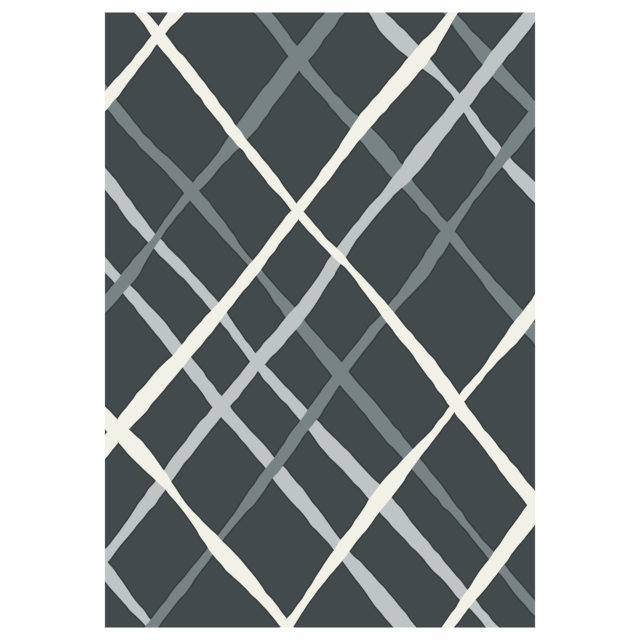
A Shadertoy shader for this pattern:

```glsl
#define PANEL_HALF vec2(0.336, 0.4805)
#define FALL_SLOPE 1.19
#define RISE_SLOPE 1.27
#define FALL_STEP 0.181
#define RISE_STEP 0.242
#define HALF_WIDTH 0.0098
#define WIDTH_VARIATION 0.009
#define WANDER 0.012
#define ROUGHNESS 0.0016
#define RIM_WIDTH 0.0016

const vec3 PAPER = vec3(0.995);
const vec3 SLATE = vec3(0.262, 0.292, 0.300);
const vec3 RIM = vec3(0.220, 0.242, 0.250);
const vec3 STEEL = vec3(0.470, 0.512, 0.524);
const vec3 SILVER = vec3(0.748, 0.770, 0.774);
const vec3 IVORY = vec3(0.945, 0.947, 0.910);

// Tone of each stroke, falling ones first: 0 steel, 1 silver, 2 ivory
const int FALL_COUNT = 9;
const int STROKES = 16;
const int TONES[STROKES] = int[](0, 1, 0, 2, 0, 1, 1, 2, 1, 2, 0, 2, 1, 0, 2, 2);

float hash(float n) {
    return fract(sin(n * 12.9898) * 43758.5453);
}

// Smooth one-dimensional noise, centred on zero
float noise(float x) {
    float cell = floor(x), f = fract(x);
    return mix(hash(cell), hash(cell + 1.0), f * f * (3.0 - 2.0 * f)) - 0.5;
}

// Signed distance to the ragged edge of one brush stroke
float strokeDistance(vec2 p, int index) {
    bool rising = index >= FALL_COUNT;
    float i = float(rising ? index - FALL_COUNT : index);
    float seed = float(index) * 101.0;

    // Uneven spacing and a slight tilt
    float height = rising ? 0.762 - RISE_STEP * i - 0.078 * sin(1.15 * i)
                          : 0.716 - FALL_STEP * i + 0.052 * cos(1.2566 * (i - 1.0));
    float slope = (rising ? -RISE_SLOPE : FALL_SLOPE) + 0.1 * (hash(seed + 5.0) - 0.5);
    vec2 normal = normalize(vec2(slope, 1.0));
    float across = dot(p - vec2(0.0, height), normal);
    float along = dot(p, vec2(normal.y, -normal.x));

    // Wandering centre, swelling width, rough sides
    across += WANDER * noise(along * 7.0 + seed);
    float halfWidth = HALF_WIDTH + WIDTH_VARIATION * noise(along * 9.0 + seed + 31.3);
    halfWidth += ROUGHNESS * noise(along * 75.0 + seed + 300.0 * sign(across));
    halfWidth += ROUGHNESS * noise(along * 32.0 + seed - 200.0 * sign(across));
    return abs(across) - halfWidth;
}

void mainImage(out vec4 fragColor, in vec2 fragCoord) {
    float unit = min(iResolution.x, iResolution.y);
    vec2 p = (fragCoord - 0.5 * iResolution.xy) / unit;
    float soft = 0.8 / unit;

    // Grey strokes in layers, ivory ones gathered to go on top
    vec4 strokes = vec4(0.0);
    float ivory = 0.0;
    float nearest = 1.0;
    for (int k = 0; k < STROKES; k++) {
        float d = strokeDistance(p, k);
        float cover = 1.0 - smoothstep(-soft, soft, d);
        nearest = min(nearest, d);
        if (TONES[k] == 2) ivory = max(ivory, cover);
        else strokes = mix(strokes, vec4(TONES[k] == 0 ? STEEL : SILVER, 1.0), cover);
    }
    strokes = mix(strokes, vec4(IVORY, 1.0), ivory);

    // Ground with a faint dark rim beside the strokes
    vec3 ground = mix(RIM, SLATE, smoothstep(RIM_WIDTH, 2.0 * RIM_WIDTH, nearest));
    vec3 color = strokes.rgb + (1.0 - strokes.a) * ground;

    // Upright panel on pale paper
    vec2 outside = abs(p) - PANEL_HALF;
    float panel = 1.0 - smoothstep(-soft, soft, max(outside.x, outside.y));
    fragColor = vec4(mix(PAPER, color, panel), 1.0);
}
```
